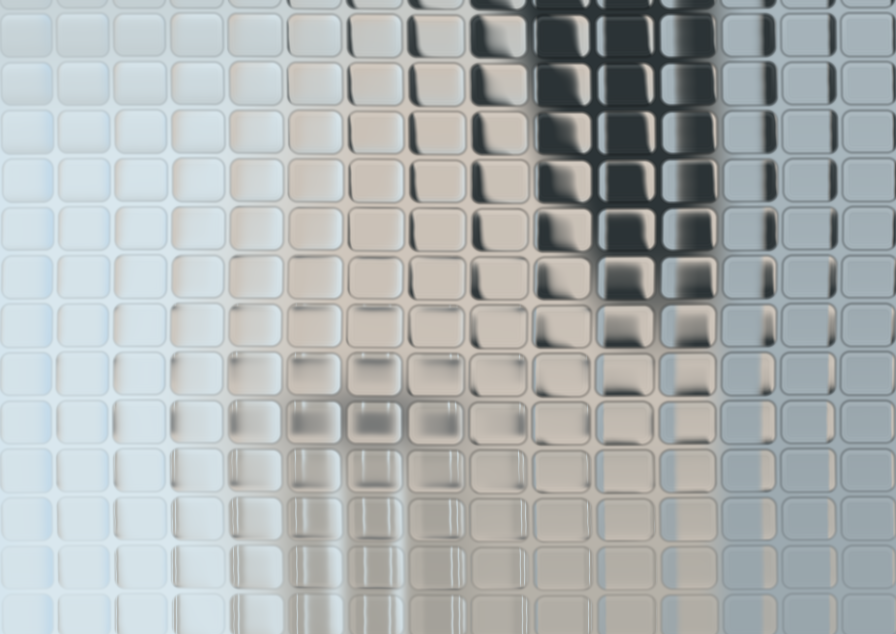
A WebGL 1 fragment shader for this texture:

```glsl
precision highp float;
uniform vec2 u_resolution;

const float COLUMNS = 15.0;
const float ROW_PITCH = 0.0763;
const float TOP_OFFSET = 0.018;
const float CELL_ASPECT = 1.24;
const float JOINT = 0.055;        // half width of a joint, in cell heights
const float CORNER = 0.20;
const float LENS_BULGE = 34.0;    // growth of refraction towards the rim
const float RIM_WIDTH = 0.022;
const float RIM_DARKNESS = 0.20;
const float RIM_GLINT = 0.10;

const vec3 PALE = vec3(0.83, 0.885, 0.91);
const vec3 SKY = vec3(0.74, 0.84, 0.91);
const vec3 MIST = vec3(0.74, 0.78, 0.79);
const vec3 BEIGE = vec3(0.79, 0.755, 0.715);
const vec3 STONE = vec3(0.66, 0.65, 0.62);
const vec3 STEEL = vec3(0.61, 0.66, 0.685);
const vec3 SLATE = vec3(0.35, 0.37, 0.38);
const vec3 CHARCOAL = vec3(0.17, 0.20, 0.21);

float roundedBox(vec2 p, vec2 halfSize, float radius) {
  vec2 q = abs(p) - halfSize + radius;
  return length(max(q, 0.0)) + min(max(q.x, q.y), 0.0) - radius;
}

// Soft elliptical spot
float spot(vec2 p, vec2 center, vec2 size) {
  vec2 q = (p - center) / size;
  return exp(-dot(q, q));
}

// Interval with soft ends
float band(float x, float a, float b, float soft) {
  return smoothstep(a - soft, a + soft, x) * (1.0 - smoothstep(b - soft, b + soft, x));
}

// Blurred room behind the glass; y runs downwards
vec3 room(vec2 p) {
  // Daylight on the left
  vec3 light = mix(PALE, SKY, 1.0 - smoothstep(-0.16, 0.06, p.x));
  light = mix(light, MIST, 0.75 * (1.0 - smoothstep(-0.05, 0.30, p.y)));

  // Warm wall in the middle
  vec3 wall = mix(BEIGE, STONE, 0.75 * smoothstep(0.50, 0.95, p.y));
  wall = mix(wall, MIST, 0.6 * (1.0 - smoothstep(0.0, 0.22, p.y)));
  float wallEdge = 0.32 + 0.05 * sin(5.0 * p.y + 1.8);
  vec3 color = mix(light, wall, smoothstep(wallEdge - 0.13, wallEdge + 0.12, p.x));

  // Cool panel on the right
  vec3 panel = mix(STEEL * 1.06, STEEL * 0.98, smoothstep(0.1, 0.9, p.y));
  color = mix(color, panel, smoothstep(0.775, 0.825, p.x));

  // Low furniture and bright streaks under it
  color = mix(color, SLATE, 0.72 * spot(p, vec2(0.42, 0.66), vec2(0.095, 0.06)));
  float low = smoothstep(0.66, 0.82, p.y);
  color = mix(color, STONE * 0.92, 0.6 * low * band(p.x, 0.32, 0.53, 0.025));
  float streak = spot(p, vec2(0.375, p.y), vec2(0.012)) + spot(p, vec2(0.445, p.y), vec2(0.009));
  color = mix(color, PALE, 0.75 * low * streak);

  // Dark upright with a slanting left side
  float leftSide = 0.56 + 0.22 * p.y;
  float upright = band(p.x, leftSide, 0.795, 0.04);
  float fade = 1.0 - smoothstep(0.36, 0.63, p.y);
  return mix(color, CHARCOAL, upright * fade);
}

void main() {
  vec2 p = gl_FragCoord.xy / u_resolution;
  p.y = 1.0 - p.y;

  // Uneven grid
  float drift = 0.015 * max(sin(4.2 * p.x + 0.1), -0.2);
  vec2 grid = vec2(COLUMNS * (p.x + drift), (p.y - TOP_OFFSET) / ROW_PITCH);
  grid += 0.018 * vec2(sin(9.0 * p.y + 2.0), sin(8.0 * p.x));
  vec2 id = floor(grid);
  vec2 local = grid - id - 0.5;
  vec2 cell = vec2(1.0 / COLUMNS, ROW_PITCH);

  // Cushion shape, slightly different in each cell
  vec2 vary = sin(id.yx * vec2(2.7, 3.9) + id * vec2(4.3, 1.9));
  vec2 shape = local * vec2(CELL_ASPECT, 1.0);
  vec2 halfSize = vec2(0.5 * CELL_ASPECT, 0.5) - JOINT - 0.008 * vary;
  float d = roundedBox(shape, halfSize, CORNER + 0.02 * vary.x);
  float pixel = 1.0 / (ROW_PITCH * u_resolution.y);
  float pane = 1.0 - smoothstep(-0.035 - pixel, 0.02 + pixel, d);

  // Inverting lens, stronger near the rim, with faint ripples
  vec2 ripple = 0.012 * (sin(17.0 * local.yx + 3.0 * vary) + 0.5 * sin(31.0 * local + vary.yx));
  vec2 bent = local + ripple * 0.5 + 0.018 * vary;
  vec2 power = 1.0 + LENS_BULGE * (1.0 + 0.08 * vary) * local * local;
  vec2 center = p - local * cell;
  vec3 glass = room(center - bent * power * cell);
  vec3 joint = room(p) * 1.025;

  // Rims lose contrast towards the light and the floor
  float clarity = mix(0.25, 1.0, smoothstep(0.02, 0.62, p.x));
  clarity *= mix(1.0, 0.4, smoothstep(0.60, 0.95, p.y));
  float lineWidth = RIM_WIDTH + 0.5 * pixel;
  float rim = exp(-pow(d / lineWidth, 2.0));
  float glint = exp(-pow((d + 0.075) / 0.035, 2.0));
  float rings = sin(95.0 * d) * smoothstep(-0.24, -0.05, d) * pane;

  vec3 color = mix(joint, glass, pane * mix(0.72, 1.0, clarity));
  color *= 1.0 - RIM_DARKNESS * clarity * rim;
  color += RIM_GLINT * clarity * glint * (0.45 - local.y) * (1.0 - color.g + 0.25);
  color += 0.008 * clarity * rings;
  gl_FragColor = vec4(clamp(color, 0.0, 1.0), 1.0);
}
```
